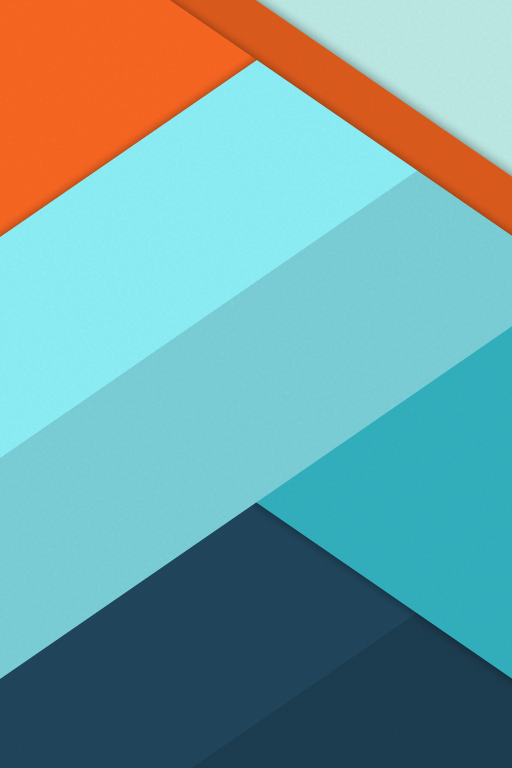
This background is drawn by a WebGL 1 fragment shader. Its source:

```glsl
precision highp float;
// Layered paper sheets cut along two mirrored diagonals.
// Signed line distances split the canvas into bands; overlapping sheets
// cast soft shadows, and cellular noise gives a faint paper grain.

uniform vec2 u_resolution;

const float SLOPE = 0.689;     // steepness of every cut
const float BAND = 0.4316;     // vertical spacing of the rising cuts
const float TOP_CUT = 1.037;   // left-edge height of the highest rising cut

const vec3 PALE = vec3(0.730, 0.902, 0.887);
const vec3 RUST = vec3(0.850, 0.350, 0.110);
const vec3 ORANGE = vec3(0.957, 0.394, 0.130);
const vec3 CYAN = vec3(0.542, 0.922, 0.950);
const vec3 MUTED = vec3(0.477, 0.800, 0.832);
const vec3 TEAL = vec3(0.197, 0.680, 0.733);
const vec3 NAVY = vec3(0.126, 0.270, 0.358);
const vec3 DEEP = vec3(0.111, 0.235, 0.309);

// Signed distance to a slanted line, positive above it.
float above(vec2 p, float slope, float height) {
  return (p.y - slope * p.x - height) / length(vec2(slope, 1.0));
}

// Antialiased coverage of the positive side of an edge.
float cover(float d, float pixel) {
  return smoothstep(-0.6 * pixel, 0.6 * pixel, d);
}

// Darkening that fades with distance from a sheet's edge.
float shadow(float d, float width, float strength) {
  float fade = 1.0 - clamp(d / width, 0.0, 1.0);
  return 1.0 - strength * fade * fade;
}

vec2 hash2(vec2 cell) {
  vec2 q = vec2(dot(cell, vec2(12.7, 31.1)), dot(cell, vec2(26.9, 18.3)));
  return fract(sin(q) * 4375.85);
}

// Distance to the nearest scattered point.
float cellular(vec2 p) {
  vec2 cell = floor(p);
  float nearest = 2.0;
  for (int j = -1; j <= 1; j++) {
    for (int i = -1; i <= 1; i++) {
      vec2 c = cell + vec2(float(i), float(j));
      nearest = min(nearest, distance(p, c + hash2(c)));
    }
  }
  return nearest;
}

void main() {
  // Canvas spans 1 by 1.5 units.
  vec2 p = gl_FragCoord.xy / u_resolution * vec2(1.0, 1.5);
  float pixel = 1.5 / u_resolution.y;

  // Rising cuts, top to bottom
  float rise1 = above(p, SLOPE, TOP_CUT);
  float rise2 = above(p, SLOPE, TOP_CUT - BAND);
  float rise3 = above(p, SLOPE, TOP_CUT - 2.0 * BAND);
  float rise4 = above(p, SLOPE, TOP_CUT - 3.0 * BAND);

  // Falling cuts, top to bottom
  float fall1 = above(p, -SLOPE, 1.844);
  float fall2 = above(p, -SLOPE, 1.7285);
  float fall3 = above(p, -SLOPE, 0.8635);

  // Navy base, shaded under the teal sheet
  vec3 color = mix(DEEP, NAVY, cover(rise4, pixel));
  color *= shadow(-fall3, 0.024, 0.22);
  color = mix(color, TEAL, cover(fall3, pixel));

  // Wide two-tone band and the orange sheet behind it
  vec3 band = mix(MUTED, CYAN, cover(rise2, pixel));
  color = mix(color, band, cover(rise3, pixel));
  vec3 orange = ORANGE * shadow(rise1, 0.022, 0.22);
  color = mix(color, orange, cover(rise1, pixel));

  // Rust strip and pale corner
  vec3 rust = RUST * shadow(fall2, 0.022, 0.22);
  color = mix(color, rust, cover(fall2, pixel));
  vec3 pale = PALE * shadow(fall1, 0.026, 0.25);
  color = mix(color, pale, cover(fall1, pixel));

  // Paper grain
  color *= 1.0 + 0.022 * (cellular(p * 150.0) - 0.5);

  gl_FragColor = vec4(color, 1.0);
}
```
